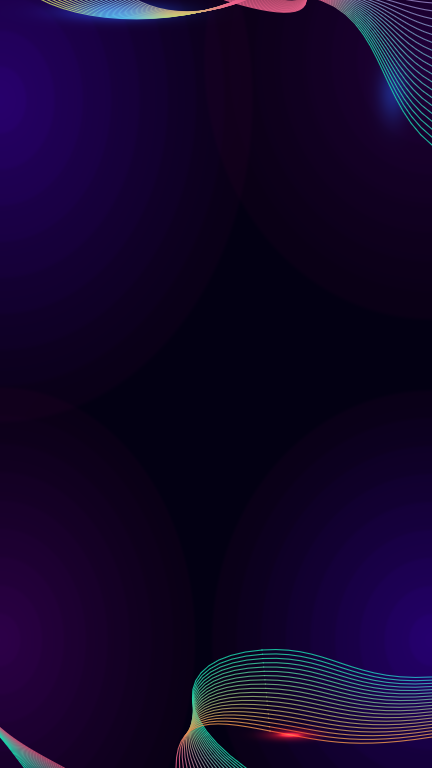
This background is drawn by a WebGL 1 fragment shader. Its source:

```glsl
precision highp float;
// Dark violet backdrop with banded corner glows and neon line ribbons at the edges.
uniform vec2 u_resolution;

const vec2 CANVAS = vec2(432.0, 768.0); // design grid, y runs downward
const float LINES = 20.0;
const float STEPS = 14.0;

const vec3 TEAL = vec3(0.10, 0.85, 0.68);
const vec3 PINK = vec3(0.93, 0.38, 0.55);
const vec3 ORANGE = vec3(0.92, 0.58, 0.30);
const vec3 YELLOW = vec3(0.80, 0.85, 0.42);

// Elliptical glow with soft tonal bands and a faint plum rim.
vec3 cornerGlow(vec2 p, vec2 center, vec2 radius, vec3 color) {
  float g = max(0.0, 1.0 - length((p - center) / radius));
  float band = g * 9.0;
  float stepped = (floor(band) + smoothstep(0.0, 0.15, fract(band))) / 9.0;
  float level = mix(g, stepped, 0.6);
  return color * pow(level, 1.35) + vec3(0.022, 0.0, 0.006) * smoothstep(0.0, 0.02, g);
}

float spot(vec2 p, vec2 center, vec2 size) {
  vec2 q = (p - center) / size;
  return exp(-dot(q, q));
}

float segmentDistance(vec2 p, vec2 a, vec2 b) {
  vec2 ab = b - a;
  return length(p - a - ab * clamp(dot(p - a, ab) / dot(ab, ab), 0.0, 1.0));
}

vec2 bezier(vec2 a, vec2 b, vec2 c, vec2 d, float s) {
  float r = 1.0 - s;
  return r * r * r * a + 3.0 * r * s * (r * b + s * c) + s * s * s * d;
}

// Lines blended between two cubics: xy is the first curve, zw the second.
// The result is a premultiplied colour.
vec4 ribbon(vec2 p, vec4 a, vec4 b, vec4 c, vec4 d, vec3 first, vec3 last) {
  vec4 low = min(min(a, b), min(c, d));
  vec4 high = max(max(a, b), max(c, d));
  if (any(lessThan(p, min(low.xy, low.zw) - 3.0)) ||
      any(greaterThan(p, max(high.xy, high.zw) + 3.0))) return vec4(0.0);

  float pixel = CANVAS.x / u_resolution.x;
  float halfWidth = 0.55;
  vec4 ink = vec4(0.0);
  for (float i = 0.0; i < LINES; i++) {
    float t = i / (LINES - 1.0);
    vec2 p0 = mix(a.xy, a.zw, t);
    vec2 p1 = mix(b.xy, b.zw, t);
    vec2 p2 = mix(c.xy, c.zw, t);
    vec2 p3 = mix(d.xy, d.zw, t);
    vec2 previous = p0;
    float dist = 1000.0;
    for (float j = 1.0; j <= STEPS; j++) {
      vec2 point = bezier(p0, p1, p2, p3, j / STEPS);
      dist = min(dist, segmentDistance(p, previous, point));
      previous = point;
    }
    float cover = clamp(0.5 + (halfWidth - dist) / pixel, 0.0, min(1.0, 2.0 * halfWidth / pixel));
    ink = mix(ink, vec4(mix(first, last, t), 1.0), cover * 0.85);
  }
  return ink;
}

vec3 over(vec3 base, vec4 ink) {
  return base * (1.0 - ink.a) + ink.rgb;
}

void main() {
  vec2 uv = gl_FragCoord.xy / u_resolution;
  vec2 p = vec2(uv.x, 1.0 - uv.y) * CANVAS;

  // Corner glows over a near-black core
  vec3 color = vec3(0.013, 0.0, 0.075);
  color += cornerGlow(p, vec2(0.0, 100.0), vec2(255.0, 325.0), vec3(0.12, 0.0, 0.34));
  color += cornerGlow(p, vec2(432.0, 60.0), vec2(230.0, 262.0), vec3(0.09, 0.0, 0.14));
  color += cornerGlow(p, vec2(0.0, 640.0), vec2(197.0, 255.0), vec3(0.14, 0.0, 0.20));
  color += cornerGlow(p, vec2(432.0, 640.0), vec2(222.0, 252.0), vec3(0.11, 0.0, 0.35));

  // Light spilling from the ribbons
  color += vec3(0.05, 0.22, 0.50) * spot(p, vec2(120.0, 12.0), vec2(55.0, 9.0));
  color += vec3(0.02, 0.15, 0.32) * spot(p, vec2(393.0, 92.0), vec2(14.0, 28.0));
  color += vec3(0.60, 0.05, 0.06) * spot(p, vec2(290.0, 735.0), vec2(24.0, 5.0));

  // Top left fan, then its pink twist
  vec3 fan = mix(vec3(0.35, 0.78, 0.95), YELLOW, smoothstep(120.0, 185.0, p.x));
  fan = mix(YELLOW, fan, smoothstep(55.0, 110.0, p.x));
  fan = mix(fan, PINK, smoothstep(190.0, 235.0, p.x));
  color = over(color, ribbon(p, vec4(38, -2, 110, -20), vec4(90, 26, 140, 12),
    vec4(180, 26, 190, 22), vec4(245, -3, 245, 0), fan, mix(fan, PINK, 0.3)));
  color = over(color, ribbon(p, vec4(225, 0, 240, -14), vec4(270, 14, 270, -4),
    vec4(310, 20, 290, 8), vec4(306, -4, 308, -4), PINK, PINK * 0.8));

  // Top right fan
  float spread = smoothstep(315.0, 370.0, p.x);
  color = over(color, ribbon(p, vec4(305, -4, 325, -10), vec4(385, 10, 380, -10),
    vec4(375, 100, 400, -5), vec4(432, 145, 432, -5),
    mix(PINK, TEAL, spread), mix(PINK, vec3(0.62, 0.50, 0.78), spread)));

  // Bottom right wave and the fold that drops from it
  vec3 crest = mix(TEAL, vec3(0.15, 0.72, 0.80), smoothstep(330.0, 432.0, p.x));
  vec3 ember = mix(ORANGE, vec3(1.0, 0.28, 0.18), spot(p, vec2(290.0, 735.0), vec2(28.0, 12.0)));
  color = over(color, ribbon(p, vec4(432, 677, 432, 737), vec4(350, 682, 350, 750),
    vec4(330, 645, 320, 740), vec4(262, 650, 270, 731), crest, ember));
  color = over(color, ribbon(p, vec4(262, 650, 270, 731), vec4(180, 656, 215, 720),
    vec4(165, 710, 176, 715), vec4(246, 768, 176, 768),
    TEAL, mix(ORANGE, PINK, smoothstep(725.0, 760.0, p.y))));

  // Bottom left sliver
  color = over(color, ribbon(p, vec4(-4, 724, -4, 732), vec4(15, 742, 10, 748),
    vec4(40, 755, 18, 760), vec4(68, 770, 28, 772), PINK * 0.85, TEAL));

  // Hot point on the lowest line
  color += vec3(0.9, 0.25, 0.15) * spot(p, vec2(290.0, 735.0), vec2(9.0, 1.6));
  gl_FragColor = vec4(color, 1.0);
}
```
